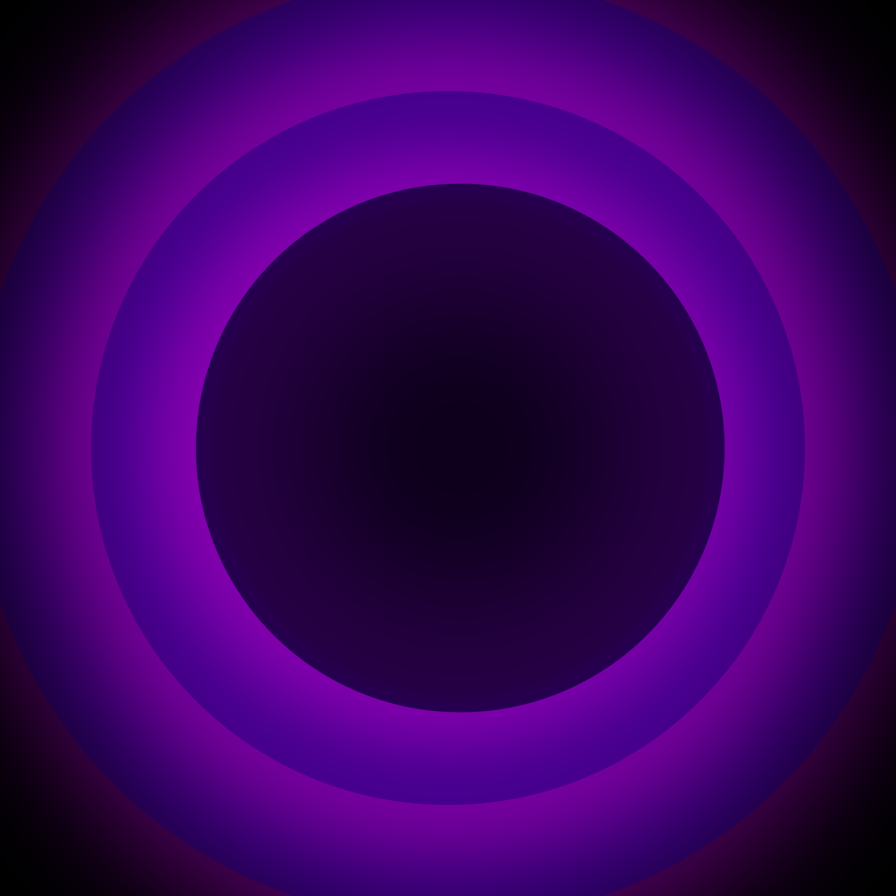
Give the GLSL for this background, as a WebGL 1 fragment shader.

```glsl
precision highp float;
// Nested violet discs around a dark, slightly offset core.
// Each band has its own radial gradient, bright at its inner rim and indigo
// at its outer rim; a vignette, stronger sideways, darkens the corners.

uniform vec2 u_resolution;

// Smoothed coverage of a disc, given the distance from its centre.
float disc(float dist, float radius, float blur) {
  return 1.0 - smoothstep(radius - blur, radius + blur, dist);
}

void main() {
  float size = min(u_resolution.x, u_resolution.y);
  vec2 p = (gl_FragCoord.xy - 0.5 * u_resolution) / size;
  float blur = 0.8 / size;
  float dist = length(p);
  float coreDist = length(p - vec2(0.0137, 0.0));

  // Outer field and the two glowing bands
  vec3 field = mix(vec3(0.38, 0.0, 0.46), vec3(0.08, 0.0, 0.16),
                   smoothstep(0.52, 0.70, dist));
  vec3 wideBand = mix(vec3(0.46, 0.0, 0.62), vec3(0.25, 0.0, 0.56),
                      smoothstep(0.39, 0.53, dist));
  vec3 innerBand = mix(vec3(0.51, 0.0, 0.68), vec3(0.28, 0.0, 0.56),
                       smoothstep(0.27, 0.39, dist));

  vec3 color = mix(field, wideBand, disc(dist, 0.529, blur));
  color = mix(color, innerBand, disc(dist, 0.3984, blur));

  // Vignette
  float reach = length(p * vec2(1.1, 0.95));
  color *= 1.0 - smoothstep(0.36, 0.74, reach);

  // Dark core with a faint blue rim
  vec3 core = mix(vec3(0.055, 0.0, 0.11), vec3(0.15, 0.0, 0.265),
                  smoothstep(0.03, 0.29, coreDist));
  core += vec3(0.0, 0.0, 0.05) * smoothstep(0.265, 0.295, coreDist);
  color = mix(color, core, disc(coreDist, 0.295, blur));

  gl_FragColor = vec4(color, 1.0);
}
```
